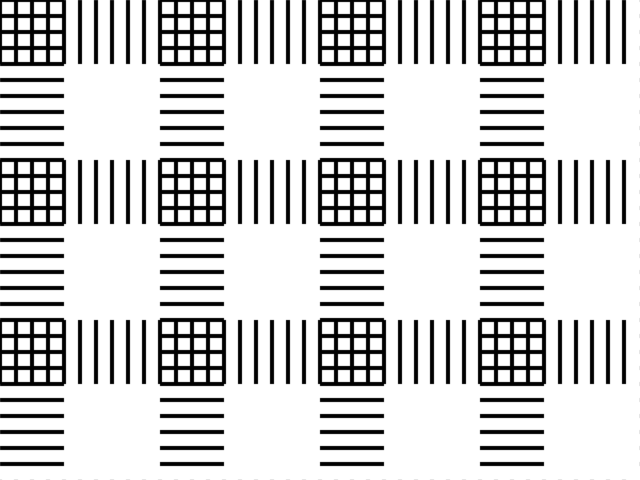
Give the GLSL for this pattern, as a WebGL 2 fragment shader.

```glsl
#version 300 es
precision highp float;

uniform vec2 u_resolution;
out vec4 fragColor;

// Soft pixel coverage of a shape from its signed distance
vec2 coverage(vec2 dist, float pixel) {
    return 1.0 - smoothstep(-0.83 * pixel, 0.83 * pixel, dist);
}

void main() {
    // Three square tiles down, measured from the top left corner
    float pixel = 3.0 / u_resolution.y;
    vec2 tile = vec2(gl_FragCoord.x, u_resolution.y - gl_FragCoord.y) * pixel;
    vec2 tileCount = u_resolution * pixel;

    // Ten evenly spaced lines per tile along each axis
    vec2 lineCenter = round(tile * 10.0) / 10.0;
    vec2 lines = coverage(abs(tile - lineCenter) - 0.0125, pixel);

    // No line starts a further tile at the right and bottom edges
    lines *= step(lineCenter, tileCount - 0.05);

    // Bands over the first 0.4 of each tile
    vec2 bandDist = abs(fract(tile + 0.3) - 0.5) - 0.2;
    vec2 bands = coverage(bandDist, pixel);

    // Vertical lines fill the rows, horizontal lines fill the columns
    vec2 strokes = lines * bands.yx;
    float ink = 1.0 - (1.0 - strokes.x) * (1.0 - strokes.y);

    vec3 paperColor = vec3(1.0);
    vec3 inkColor = vec3(0.0);
    fragColor = vec4(mix(paperColor, inkColor, ink), 1.0);
}
```
